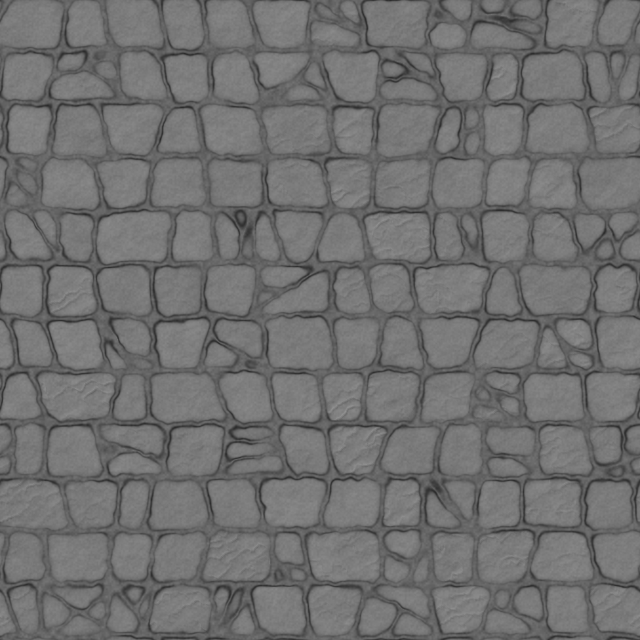
This texture is drawn by a WebGL 1 fragment shader. Its source:

```glsl
precision highp float;
uniform vec2 u_resolution;

#define CELLS 12.0
#define ROW_SHIFT 0.06
#define JITTER 0.54
#define SLANT 0.3
#define JOINT 0.052
#define ROUNDING 0.2
#define BROKEN 0.22
#define STONE 0.487
#define MORTAR 0.405
#define SHADOW 0.2
#define RELIEF 0.11

float hash(vec2 p) {
  vec3 q = fract(p.xyx * vec3(0.1031, 0.1030, 0.0973));
  q += dot(q, q.yzx + 33.33);
  return fract((q.x + q.y) * q.z);
}

// Value noise that wraps after a whole number of lattice steps
float noise(vec2 p, float period) {
  vec2 i = floor(p), f = fract(p);
  f = f * f * (3.0 - 2.0 * f);
  vec2 a = mod(i, period), b = mod(i + 1.0, period);
  return mix(mix(hash(a), hash(vec2(b.x, a.y)), f.x),
             mix(hash(vec2(a.x, b.y)), hash(b), f.x), f.y);
}

float smoothMin(float a, float b) {
  float h = max(ROUNDING - abs(a - b), 0.0) / ROUNDING;
  return min(a, b) - 0.25 * h * h * ROUNDING;
}

float cellRandom(vec2 id, float seed) {
  return hash(mod(id, CELLS) + seed * vec2(17.0, 31.0));
}

// Position of the slanted joint left of a stone, at height y in its row
float jointX(vec2 id, float y) {
  return id.x + JITTER * (cellRandom(id, 1.0) - 0.5)
       + SLANT * (cellRandom(id, 2.0) - 0.5) * (2.0 * y - 1.0);
}

// Signed distance to a random crack through a stone
float crack(vec2 q, vec2 id, float seed) {
  float angle = 6.2832 * cellRandom(id, seed);
  return dot(q, vec2(cos(angle), sin(angle)))
       - 0.4 * (cellRandom(id, seed + 1.0) - 0.5);
}

// Chiselled surface height: soft lumps and stretched ridges
float surface(vec2 q, float rough) {
  float lumps = 0.0, gain = 0.5;
  vec2 s = q * 5.0;
  for (int i = 0; i < 4; i++) {
    lumps += gain * noise(s, 1024.0);
    s = s * 2.03 + 7.1;
    gain *= 0.5;
  }
  vec2 r = vec2(q.x + q.y, 2.6 * (q.y - 0.5 * q.x)) * 2.2 + 1.3 * lumps;
  float ridge = 1.0 - abs(2.0 * noise(r, 1024.0) - 1.0);
  return lumps + rough * ridge * ridge;
}

void main() {
  vec2 p = gl_FragCoord.xy / u_resolution * CELLS - vec2(0.0, ROW_SHIFT);
  float pixel = CELLS / u_resolution.y;

  // Uneven, ragged joints
  vec2 w = p + 0.09 * (vec2(noise(p * 1.5, 18.0), noise(p * 1.5 + 9.0, 18.0)) - 0.5)
             + 0.06 * (vec2(noise(p * 7.0, 84.0), noise(p * 7.0 + 40.0, 84.0)) - 0.5);

  // Stone under this point
  float y = fract(w.y);
  vec2 id = vec2(floor(w.x + 0.5), floor(w.y));
  if (w.x < jointX(id, y)) id.x -= 1.0;
  float left = jointX(id, y);
  float right = jointX(id + vec2(1.0, 0.0), y);
  float d = smoothMin(smoothMin(w.x - left, right - w.x), smoothMin(y, 1.0 - y));
  float facing = min(right - w.x, y) - min(w.x - left, 1.0 - y);

  // Some stones are split into shards
  float shard = 0.0;
  if (cellRandom(id, 3.0) < BROKEN) {
    vec2 q = vec2(w.x - 0.5 * (left + right), y - 0.5);
    float a = crack(q, id, 4.0);
    float b = crack(q, id, 6.0);
    float c = crack(q, id, 8.0);
    d = smoothMin(d, abs(a) + 0.01);
    if (a > 0.0) d = smoothMin(d, abs(b) + 0.01);
    else if (cellRandom(id, 10.0) > 0.5) d = smoothMin(d, abs(c) + 0.01);
    shard = sign(a);
  }

  // Stone face lit from one side, with grain and a worn rim
  vec2 q = p - id + 90.0 * vec2(cellRandom(id, 11.0), cellRandom(id, 12.0));
  float rough = 0.7 * pow(cellRandom(id, 13.0), 2.0);
  float slope = surface(q + vec2(-0.02, 0.035), rough) - surface(q, rough);
  float grain = noise(p * 28.0, 336.0) - 0.5;
  float stone = STONE + 0.022 * (cellRandom(id, 14.0) - 0.5) + 0.004 * shard
              + 0.03 * (noise(q * 3.0, 1024.0) - 0.5) - RELIEF * slope + 0.035 * grain;
  stone *= mix(0.93, 1.0, smoothstep(JOINT, JOINT + 0.1, d));

  // Mortar with crumbs, and a broken dark line where it meets the stone
  float crumbs = noise(p * 12.0, 144.0) - 0.5;
  float mortar = MORTAR + 0.07 * crumbs + 0.05 * grain;
  float soft = max(0.018, 0.75 * pixel);
  float shade = mix(mortar, stone, smoothstep(JOINT - soft, JOINT + soft, d));
  float rim = (d - JOINT + 0.008) / max(0.026, pixel);
  float depth = mix(0.3, 1.0, smoothstep(0.25, 0.75, noise(p * 2.0 + 5.0, 24.0)));
  depth *= mix(0.6, 1.0, smoothstep(-0.1, 0.1, facing));
  shade -= SHADOW * depth * exp(-rim * rim);

  gl_FragColor = vec4(vec3(clamp(shade, 0.0, 1.0)), 1.0);
}
```
